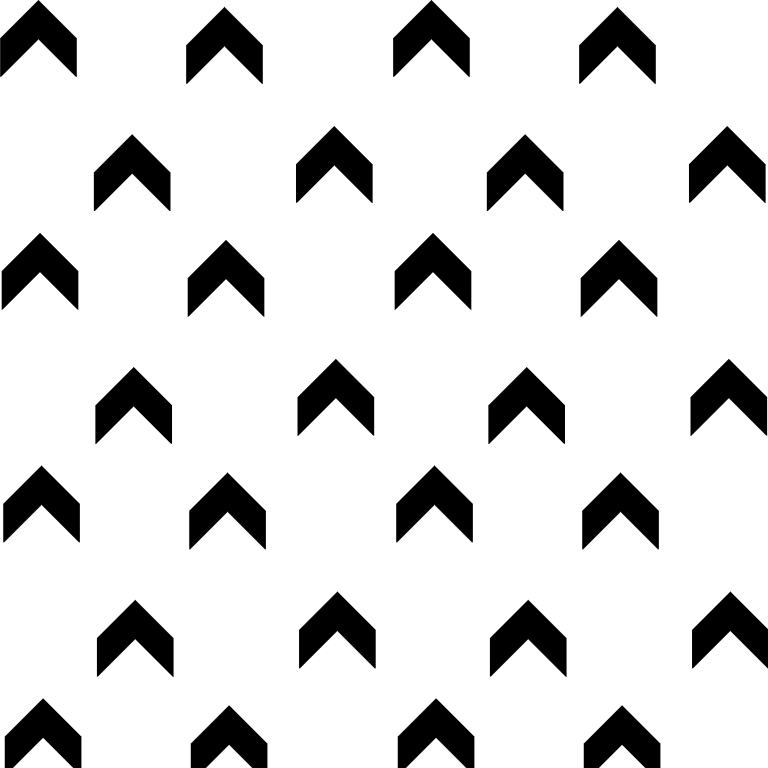
Reproduce this pattern procedurally as a Shadertoy shader.

```glsl
// Black upward chevrons scattered on white. Four chevrons form a group that
// repeats on a slightly slanted lattice; each is a distance function made from
// the intersection of half planes, mirrored about its vertical axis.

#define STEP_ACROSS 0.5117            // group spacing along a row
#define STEP_DOWN vec2(0.002, 0.3031) // group spacing down, with sideways drift
#define HALF_WIDTH 0.0499
#define HEIGHT 0.0999                 // apex to foot
#define NOTCH 0.0513                  // apex to inner corner
#define INK vec3(0.0)
#define PAPER vec3(1.0)

// Apex of each chevron in a group, measured from the top left
const vec2 APEXES[4] = vec2[4](
    vec2(0.0501, 0.0000), vec2(0.2923, 0.0091),
    vec2(0.1721, 0.1748), vec2(0.4353, 0.1641));

// Signed distance to a chevron with its apex at zero and y pointing down
float chevron(vec2 p) {
    float x = abs(p.x);
    float roof = (x - p.y) * 0.7071;
    float inner = (p.y - NOTCH - x) * 0.7071;
    float sides = max(x - HALF_WIDTH, p.y - HEIGHT);
    return max(max(roof, inner), sides);
}

// Fold a point into the lattice cell around one chevron
vec2 foldLattice(vec2 p) {
    p -= STEP_DOWN * floor((p.y - 0.5 * HEIGHT) / STEP_DOWN.y + 0.5);
    p.x -= STEP_ACROSS * floor(p.x / STEP_ACROSS + 0.5);
    return p;
}

void mainImage(out vec4 fragColor, in vec2 fragCoord) {
    vec2 p = fragCoord / iResolution.y;
    p.y = 1.0 - p.y;

    // Nearest chevron of the group
    float d = 1.0;
    for (int i = 0; i < 4; i++) {
        d = min(d, chevron(foldLattice(p - APEXES[i])));
    }

    // One pixel of edge smoothing
    float coverage = clamp(0.5 - d * iResolution.y, 0.0, 1.0);
    fragColor = vec4(mix(PAPER, INK, coverage), 1.0);
}
```
